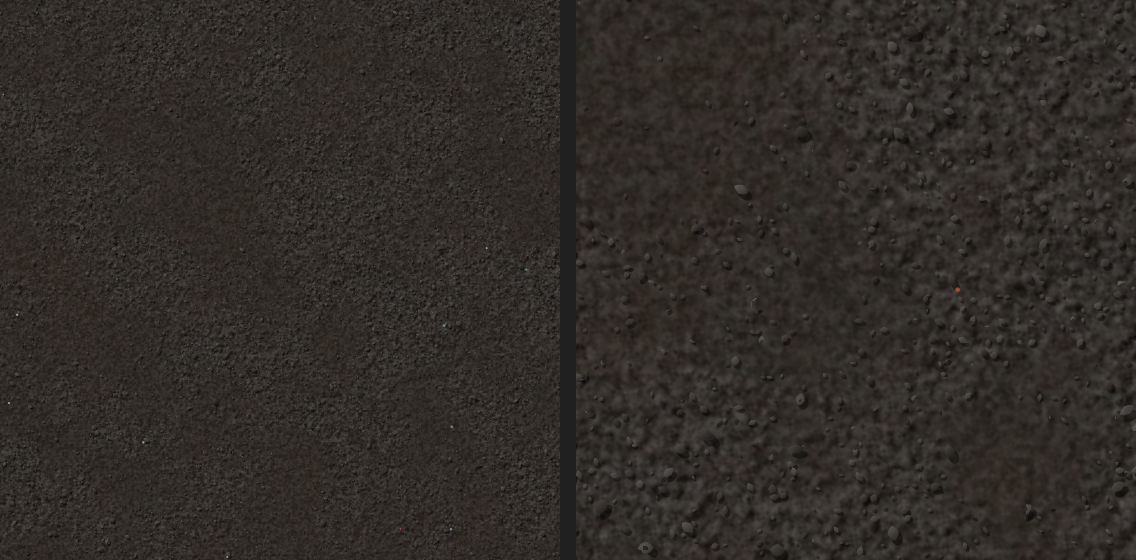
Left: the whole. Right: its middle third, enlarged.
Give the GLSL for this texture, as a Shadertoy shader.

```glsl
// Dark compacted soil with gritty grey patches, small stones and a few bright specks.
#define PATCH_SCALE 8.0
#define GRAIN_SCALE 240.0
#define GRAIN_SMOOTH 0.115
#define GRAIN_ROUGH 0.200
#define RELIEF 0.150
#define GRIT_SCALE 150.0
#define STONE_SCALE 88.0
#define SPECK_SCALE 40.0
#define SPECK_SHARE 0.007
#define EARTH vec3(0.188, 0.167, 0.146)
#define ASH vec3(0.199, 0.182, 0.168)

const vec2 lightDir = vec2(-0.6, 0.8);

// Integer hash: three random values per cell and seed
vec3 hash3(vec2 cell, int seed) {
    uvec3 v = uvec3(ivec3(ivec2(cell), seed)) * 1664525u + 1013904223u;
    v.x += v.y * v.z; v.y += v.z * v.x; v.z += v.x * v.y;
    v ^= v >> 16u;
    v.x += v.y * v.z; v.y += v.z * v.x; v.z += v.x * v.y;
    return vec3(v >> 8u) / 16777216.0;
}

float valueNoise(vec2 p, int seed) {
    vec2 i = floor(p), f = fract(p);
    f = f * f * (3.0 - 2.0 * f);
    float bottom = mix(hash3(i, seed).x, hash3(i + vec2(1, 0), seed).x, f.x);
    float top = mix(hash3(i + vec2(0, 1), seed).x, hash3(i + vec2(1, 1), seed).x, f.x);
    return mix(bottom, top, f.y);
}

float fbm(vec2 p, int octaves, int seed) {
    float sum = 0.0, total = 0.0, amp = 1.0;
    for (int i = 0; i < octaves; i++) {
        sum += amp * valueNoise(p, seed + i);
        total += amp;
        amp *= 0.78;
        p = mat2(1.6, 1.2, -1.2, 1.6) * p + 7.3;
    }
    return sum / total;
}

// Scattered angular stones, each with a lit face and a dropped shadow
vec3 addStones(vec3 color, vec2 uv, float scale, float density, float strength, int seed) {
    vec2 p = uv * scale, cell = floor(p);
    float edge = 0.03 + 0.5 * scale / iResolution.y;
    float cover = 0.0, shade = 0.0, shadow = 0.0;
    for (int y = -1; y <= 1; y++)
    for (int x = -1; x <= 1; x++) {
        vec2 id = cell + vec2(x, y);
        vec3 place = hash3(id, seed), form = hash3(id, seed + 1);
        if (place.z > density) continue;
        vec2 offset = p - id - 0.2 - 0.6 * place.xy;
        float angle = form.x * 6.2832;
        mat2 turn = mat2(cos(angle), -sin(angle), sin(angle), cos(angle));
        float radius = mix(0.20, 0.46, form.y * form.y);
        vec2 stretch = vec2(1.0, mix(1.1, 1.9, form.z));
        vec2 local = turn * offset * stretch;
        vec2 shadowPos = turn * (offset + lightDir * radius * 0.9) * stretch;
        float dist = mix(length(local), abs(local.x) + abs(local.y), 0.4);
        float mask = 1.0 - smoothstep(-edge, edge, dist - radius);
        float dark = 1.0 - smoothstep(-edge, edge, length(shadowPos) - radius);
        float facing = dot(offset, lightDir) / radius;
        if (mask > cover) {
            cover = mask;
            shade = 0.060 + 0.100 * facing + 0.13 * (place.z / density - 0.5);
        }
        shadow = max(shadow, dark);
    }
    color *= 1.0 - 0.55 * strength * shadow * (1.0 - cover);
    return mix(color, ASH + shade * vec3(0.97, 1.0, 1.02), cover * strength);
}

// Rare mineral specks, mostly white with a few tinted ones
vec3 addSpecks(vec3 color, vec2 uv) {
    vec2 p = uv * SPECK_SCALE, cell = floor(p);
    vec3 place = hash3(cell, 71), tint = hash3(cell, 72);
    if (place.z > SPECK_SHARE) return color;
    float soft = 0.7 * SPECK_SCALE / iResolution.y;
    float dist = length(p - cell - 0.2 - 0.6 * place.xy);
    float mask = 1.0 - smoothstep(-soft, soft, dist - mix(0.05, 0.09, tint.y));
    vec3 hue = tint.x < 0.25 ? vec3(0.75, 0.32, 0.24)
             : tint.x < 0.5 ? vec3(0.45, 0.62, 0.66) : vec3(0.72, 0.72, 0.68);
    return mix(color, hue, mask * 0.85);
}

void mainImage(out vec4 fragColor, in vec2 fragCoord) {
    vec2 uv = fragCoord / iResolution.y;

    // Ragged patches: smooth brown earth against rough grey crumbs
    float rough = smoothstep(0.36, 0.64, fbm(uv * PATCH_SCALE, 6, 1));
    float warmth = fbm(uv * 9.0 + 3.7, 5, 11) - 0.5;
    vec3 color = mix(EARTH, ASH, rough);
    color += warmth * vec3(0.022, 0.006, -0.004);

    // Fine grain, a trace of colour noise and side-lit relief
    float grain = fbm(uv * GRAIN_SCALE, 2, 21) - 0.5;
    float tone = valueNoise(uv * 130.0, 25) - 0.5;
    vec2 bump = uv * 110.0;
    float slope = fbm(bump, 2, 31) - fbm(bump + lightDir * 0.35, 2, 31);
    color += grain * mix(GRAIN_SMOOTH, GRAIN_ROUGH, rough);
    color += tone * vec3(0.012, -0.004, 0.006);
    color += slope * RELIEF * mix(0.45, 1.2, rough);

    // Stones gather where the ground is rough
    color = addStones(color, uv, GRIT_SCALE, mix(0.05, 0.30, rough), 0.75, 41);
    color = addStones(color, uv + 0.37, STONE_SCALE, mix(0.025, 0.13, rough), 0.85, 51);
    color = addSpecks(color, uv);

    fragColor = vec4(clamp(color, 0.0, 1.0), 1.0);
}
```
